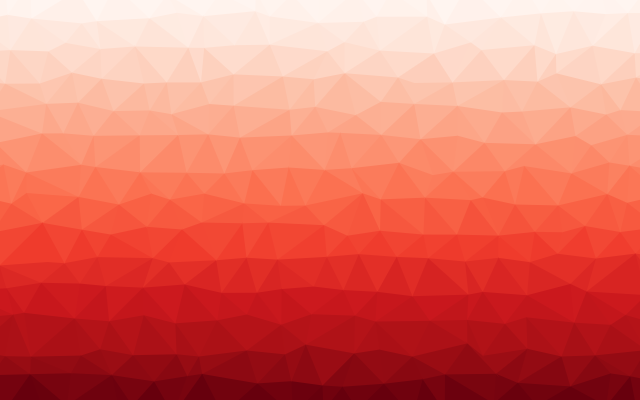
Write a WebGL 2 fragment shader that draws this background.

```glsl
#version 300 es
precision highp float;
// Low-poly background: rows of flat triangles fading from pale blush down to deep red.

uniform vec2 u_resolution;
out vec4 fragColor;

// All lengths are fractions of the canvas height.
const vec2 CELL = vec2(0.088, 0.0754);
const vec2 ORIGIN = vec2(0.0, 0.05);
const vec2 JITTER = vec2(0.76, 0.46);
const float TONE_VARIATION = 0.012;

// Colour stops from the top of the canvas to the bottom.
const vec3 RAMP[9] = vec3[9](
    vec3(1.000, 0.961, 0.941), vec3(0.996, 0.878, 0.824),
    vec3(0.988, 0.733, 0.631), vec3(0.988, 0.573, 0.447),
    vec3(0.984, 0.416, 0.290), vec3(0.937, 0.231, 0.173),
    vec3(0.796, 0.094, 0.114), vec3(0.647, 0.059, 0.082),
    vec3(0.404, 0.000, 0.051));

vec2 hash2(vec2 p) {
    vec3 q = fract(p.xyx * vec3(0.1031, 0.1030, 0.0973));
    q += dot(q, q.yzx + 33.33);
    return fract((q.xx + q.yz) * q.zy);
}

float cross2(vec2 a, vec2 b) {
    return a.x * b.y - a.y * b.x;
}

vec3 rampColor(float depth) {
    float s = clamp(depth, 0.0, 1.0) * 8.0;
    int i = min(int(s), 7);
    return mix(RAMP[i], RAMP[i + 1], s - float(i));
}

// Grid corner moved off its place; each row also slides sideways.
vec2 meshPoint(vec2 id) {
    vec2 shift = (hash2(id + 57.0) - 0.5) * JITTER;
    return ORIGIN + (id + shift) * CELL;
}

// Signed distance to the line a-b, positive on its left.
float edgeDistance(vec2 p, vec2 a, vec2 b) {
    return cross2(b - a, p - a) / length(b - a);
}

// Counter-clockwise triangle: rgb is its colour times coverage, a is coverage.
vec4 shadeTriangle(vec2 p, vec2 a, vec2 b, vec2 c, float pixel, float seed) {
    float inside = min(edgeDistance(p, a, b),
                   min(edgeDistance(p, b, c), edgeDistance(p, c, a)));
    float coverage = clamp(inside / pixel + 0.5, 0.0, 1.0);
    float depth = 1.0 - (a.y + b.y + c.y) / 3.0;
    depth += (seed - 0.5) * TONE_VARIATION;
    return vec4(rampColor(depth), 1.0) * coverage;
}

// Cell split into two triangles along its shorter diagonal.
vec4 shadeCell(vec2 p, vec2 id, float pixel) {
    vec2 a = meshPoint(id);
    vec2 b = meshPoint(id + vec2(1.0, 0.0));
    vec2 c = meshPoint(id + vec2(1.0, 1.0));
    vec2 d = meshPoint(id + vec2(0.0, 1.0));
    vec2 seed = hash2(id + 131.0);
    if (distance(a, c) < distance(b, d)) {
        return shadeTriangle(p, a, b, c, pixel, seed.x)
             + shadeTriangle(p, a, c, d, pixel, seed.y);
    }
    return shadeTriangle(p, a, b, d, pixel, seed.x)
         + shadeTriangle(p, b, c, d, pixel, seed.y);
}

// Blend of the nearby triangles, weighted by coverage.
vec3 triangleMesh(vec2 p, float pixel) {
    vec2 home = floor((p - ORIGIN) / CELL);
    vec4 sum = vec4(0.0);
    for (int y = -1; y <= 1; y++) {
        for (int x = -1; x <= 1; x++) {
            sum += shadeCell(p, home + vec2(x, y), pixel);
        }
    }
    return sum.rgb / max(sum.a, 0.0001);
}

void main() {
    vec2 p = gl_FragCoord.xy / u_resolution.y;
    fragColor = vec4(triangleMesh(p, 1.0 / u_resolution.y), 1.0);
}
```
